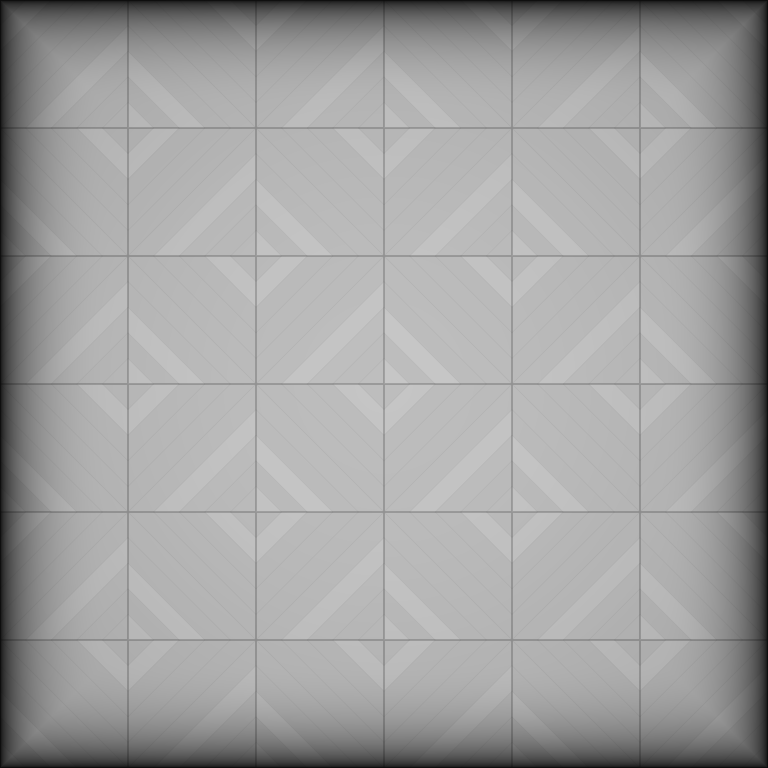
Give the GLSL for this pattern, as a WebGL 1 fragment shader.

```glsl
precision highp float;
// Grey parquet: a 6 by 6 grid of mirrored diagonal plank tiles, dark toward the canvas edges.
uniform vec2 u_resolution;

const float TILES = 6.0;
const float PLANKS_PER_SIDE = 5.0;
const float GROUT_HALF_WIDTH = 0.0052;
const float SEAM_HALF_WIDTH = 0.003;
const float BASE_GREY = 0.742;

// Antialiased coverage of a line, given the distance to its centre.
float lineCoverage(float dist, float halfWidth, float pixel) {
  return clamp((halfWidth - dist) / pixel + 0.5, 0.0, 1.0);
}

// 1 when a plank index is one of the three pale ones.
float isPale(float plank, vec3 paleOnes) {
  vec3 hit = step(abs(paleOnes - plank), vec3(0.5));
  return max(hit.x, max(hit.y, hit.z));
}

// Brightness of one plank: pale accent plus a slight shift between planks.
float plankTone(float plank, vec3 paleOnes) {
  float shift = fract(sin(plank * 12.99 + 1.7) * 437.5) - 0.5;
  return 1.0 + 0.042 * isPale(plank, paleOnes) + 0.01 * shift;
}

// Diagonal planks with thin seams, mirrored on alternate tiles.
float plankTile(vec2 local, float mirrored, float pixel) {
  float across = mix(local.x, 1.0 - local.x, mirrored) + local.y;
  vec3 paleOnes = mix(vec3(0.0, 2.0, 8.0), vec3(3.0, 3.0, 8.0), mirrored);
  float s = across * PLANKS_PER_SIDE - 0.5;
  float plank = floor(s);
  float offset = fract(s) - 0.5;
  float diagonalPixel = pixel * PLANKS_PER_SIDE * sqrt(2.0);

  float blend = clamp(offset / diagonalPixel + 0.5, 0.0, 1.0);
  float tone = mix(plankTone(plank, paleOnes), plankTone(plank + 1.0, paleOnes), blend);
  float seamDist = abs(offset) / (PLANKS_PER_SIDE * sqrt(2.0));
  return tone * (1.0 - 0.045 * lineCoverage(seamDist, SEAM_HALF_WIDTH, pixel));
}

// Grout lines on the tile borders.
float grout(vec2 local, float pixel) {
  vec2 border = min(local, 1.0 - local);
  return lineCoverage(min(border.x, border.y), GROUT_HALF_WIDTH, pixel);
}

// Square edge shadow with mitred corners, plus a mild radial falloff.
float edgeShade(vec2 uv) {
  vec2 inset = max(min(uv, 1.0 - uv), 0.0);
  float edge = sin(min(4.2 * sqrt(min(inset.x, inset.y)), 1.5708));
  vec2 fromCentre = uv - 0.5;
  return edge * (1.0 - 0.35 * dot(fromCentre, fromCentre));
}

void main() {
  vec2 uv = gl_FragCoord.xy / u_resolution;
  float pixel = TILES / min(u_resolution.x, u_resolution.y);
  vec2 grid = uv * TILES;
  vec2 cell = floor(grid);
  vec2 local = fract(grid);
  float mirrored = mod(cell.x + cell.y, 2.0);

  float grey = BASE_GREY * plankTile(local, mirrored, pixel);
  grey *= 1.0 - 0.28 * grout(local, pixel);
  grey *= edgeShade(uv);
  gl_FragColor = vec4(vec3(grey), 1.0);
}
```
